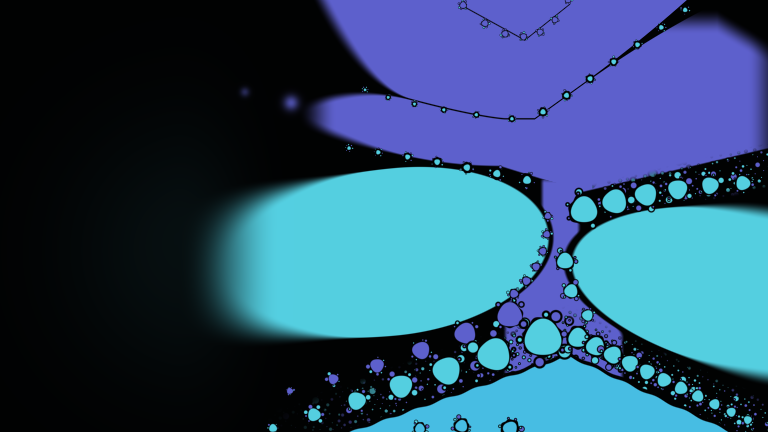
A WebGL 1 fragment shader for this background:

```glsl
precision highp float;
// Fractal basins: glowing cyan lobes and violet fields split by beaded black seams.
uniform vec2 u_resolution;

const vec3 INK = vec3(0.004, 0.006, 0.008);
const vec3 CYAN = vec3(0.33, 0.81, 0.88);
const vec3 BLUE = vec3(0.28, 0.74, 0.89);
const vec3 VIOLET = vec3(0.365, 0.375, 0.80);

float hash(vec2 p) {
  return fract(sin(dot(p, vec2(127.1, 311.7))) * 43758.5);
}

// Coverage of a signed distance (negative inside), with a chosen edge width
float cover(float d, float width) {
  return 1.0 - smoothstep(-width, width, d);
}

float pixelWidth() { return 0.8 / u_resolution.y; }

// Approximate distance to a sheared ellipse
float lobe(vec2 q, vec2 radii, float shear) {
  q.y -= shear * q.x;
  return (length(q / radii) - 1.0) * radii.y;
}

// Sparse jittered round cells with dark rims, on a turned grid
void bubbles(inout vec3 col, vec2 p, float density, float mask) {
  p = mat2(0.83, 0.56, -0.56, 0.83) * p * density;
  vec2 cell = floor(p);
  float h = hash(cell), k = hash(cell + 17.3);
  vec2 q = fract(p) - 0.5 - 0.45 * (vec2(h, hash(cell + 5.1)) - 0.5);
  float d = length(q) - 0.05 - 0.2 * k * k;
  float w = pixelWidth() * density;
  mask *= step(0.3, hash(cell + 41.7));
  col = mix(col, INK, cover(d - 0.14, w) * mask);
  col = mix(col, h > 0.45 ? CYAN : VIOLET, cover(d, w) * mask);
}

// Shrinking beads along a quadratic curve, each ringed by satellites
void chain(inout vec3 col, vec2 p, vec2 a, vec2 b, vec2 c,
           vec2 sizes, float count, float rim, vec3 tint) {
  float w = pixelWidth();
  for (int i = 0; i < 12; i++) {
    float n = float(i);
    if (n >= count) break;
    float t = n / (count - 1.0);
    float r = mix(sizes.x, sizes.y, t);
    vec2 q = p - mix(mix(a, b, t), mix(b, c, t), t);
    if (length(q) > r * rim * 2.5) continue;
    float angle = atan(q.y, q.x);
    float d = length(q) + r * 0.06 * sin(angle * 3.0 + n);
    col = mix(col, INK, cover(d - r * rim * (1.0 + 0.05 * sin(angle * 7.0 + n)), w));
    for (int j = 0; j < 7; j++) {
      float m = float(j);
      float h = hash(vec2(m, n) + a);
      float turn = m * 0.9 + h * 1.3 + n * 0.7;
      float s = r * (0.06 + 0.3 * h * h);
      float e = length(q - (r * (rim + 0.1) + s * 0.6) * vec2(cos(turn), sin(turn))) - s;
      col = mix(col, INK, cover(e - r * 0.12, w));
      col = mix(col, mod(m, 2.0) < 0.5 ? VIOLET : CYAN, cover(e, w));
    }
    col = mix(col, tint, cover(d - r, w));
  }
}

void main() {
  vec2 p = gl_FragCoord.xy / u_resolution.y;
  float x = p.x, y = p.y, w = pixelWidth();
  vec3 col = INK;

  // Violet fields above and below the long seam
  float seam = 0.725 + 0.325 * pow(max(1.169 - x, 0.0), 1.3) + 0.72 * max(x - 1.238, 0.0);
  float leftGap = max(0.95 - x, 0.0), rightGap = max(x - 1.35, 0.0);
  float blur = w + 0.045 * smoothstep(0.95, 0.7, x);
  float gap = 0.0015 + 0.35 * rightGap * rightGap;
  float upper = cover(seam + gap + 4.0 * leftGap * leftGap - y, blur);
  float hood = 0.95 - 0.6 * max(x - 1.66, 0.0);
  float under = cover(y - seam + gap + 1.5 * leftGap * leftGap, w + 0.3 * (blur - w));
  under *= cover(y - hood, 0.03);
  float shelf = max(1.157 - x, 0.0);
  float floorLeft = 0.616 + 0.5 * shelf * shelf - 0.31 * max(x - 1.157, 0.0);
  float floorRight = 0.56 + 0.235 * (x - 1.366);
  under *= cover(max(floorLeft, floorRight) - y, w + 0.35 * blur);
  under *= smoothstep(0.69, 0.78, x) * smoothstep(1.82, 1.73, x);

  // Violet stem joining the fields to the lower fork
  float stemLeft = mix(1.255, 1.17, smoothstep(0.42, 0.3, y));
  float stemRight = 1.34 + 0.1 * smoothstep(0.32, 0.22, y);
  float stem = cover(max(stemLeft - x, x - stemRight), 0.006) * cover(y - 0.585, 0.01);
  col = mix(col, VIOLET, max(max(upper, under), stem));
  vec2 spark = p - vec2(0.674, 0.762), mote = p - vec2(0.567, 0.787);
  col += VIOLET * (0.8 * exp(-3500.0 * dot(spark, spark)) + 0.4 * exp(-9000.0 * dot(mote, mote)));

  // Small bubbles in the dark bands
  float side = x - 1.315;
  float ridge = 0.176 - (side < 0.0 ? -0.35 : 0.47) * side;
  float band = cover(y - ridge - 0.1, 0.02) * smoothstep(0.6, 1.05, x);
  band = max(band, cover(abs(y - floorRight + 0.04) - 0.04, 0.015) * step(1.37, x));
  bubbles(col, p, 31.0, band);
  bubbles(col, p + 0.37, 67.0, band);

  // Broad lobes with dark rims; outer ends melt into the dark
  vec2 q = p - vec2(0.914, 0.417);
  float d = lobe(q, vec2(q.x < 0.0 ? 0.5 : 0.356, 0.194), 0.09);
  float melt = w + 0.05 * smoothstep(0.85, 0.45, x);
  col = mix(col, INK, cover(d - 0.006, melt));
  col = mix(col, CYAN * smoothstep(0.41, 0.65, x), cover(d, melt));
  vec2 halo = p - vec2(0.46, 0.42);
  col += CYAN * 0.07 * exp(-12.0 * dot(halo, halo)) * cover(x - 0.55, 0.15);
  d = lobe(p - vec2(1.782, 0.317), vec2(0.458, 0.192), -0.16);
  melt = w + 0.02 * smoothstep(1.55, 1.8, x);
  col = mix(col, INK, cover(d - 0.008, melt));
  col = mix(col, CYAN, cover(d, melt));
  d = (y - ridge) * 0.92 + 0.002 * sin(x * 90.0);
  col = mix(col, INK, cover(d - 0.008, w));
  col = mix(col, BLUE, cover(d, w));

  // Fine thread near the top
  float u = x - 1.215;
  float thread = abs(y - 0.907 - max(-0.55 * u, 0.8 * u)) * 0.85;
  col = mix(col, INK, cover(thread - 0.001, w) * step(-0.143, u) * step(u, 0.105));

  // Beaded seams
  chain(col, p, vec2(1.18, 0.271), vec2(0.922, 0.159), vec2(0.671, 0.095), vec2(0.028, 0.007), 6.0, 1.1, VIOLET);
  chain(col, p, vec2(1.257, 0.218), vec2(0.912, 0.099), vec2(0.632, 0.009), vec2(0.042, 0.009), 7.0, 1.12, CYAN);
  chain(col, p, vec2(1.338, 0.218), vec2(1.54, 0.118), vec2(1.731, 0.028), vec2(0.022, 0.009), 11.0, 1.25, CYAN);
  chain(col, p, vec2(1.352, 0.514), vec2(1.528, 0.567), vec2(1.72, 0.576), vec2(0.03, 0.016), 6.0, 1.2, CYAN);
  chain(col, p, vec2(1.22, 0.583), vec2(1.01, 0.63), vec2(0.808, 0.657), vec2(0.009, 0.004), 7.0, 1.8, CYAN);
  chain(col, p, vec2(1.185, 0.725), vec2(0.97, 0.746), vec2(0.845, 0.792), vec2(0.004, 0.003), 6.0, 2.0, CYAN);
  chain(col, p, vec2(1.257, 0.741), vec2(1.42, 0.855), vec2(1.586, 0.977), vec2(0.006, 0.005), 7.0, 1.8, CYAN);
  chain(col, p, vec2(1.072, 0.988), vec2(1.23, 0.836), vec2(1.315, 1.0), vec2(0.007, 0.006), 7.0, 1.25, VIOLET);
  chain(col, p, vec2(1.308, 0.396), vec2(1.31, 0.32), vec2(1.36, 0.27), vec2(0.018, 0.012), 3.0, 1.2, CYAN);
  chain(col, p, vec2(1.268, 0.5), vec2(1.27, 0.39), vec2(1.19, 0.32), vec2(0.007, 0.009), 6.0, 1.3, VIOLET);
  chain(col, p, vec2(0.972, 0.008), vec2(1.06, 0.02), vec2(1.181, 0.008), vec2(0.011, 0.016), 3.0, 1.35, BLUE);

  gl_FragColor = vec4(col, 1.0);
}
```
